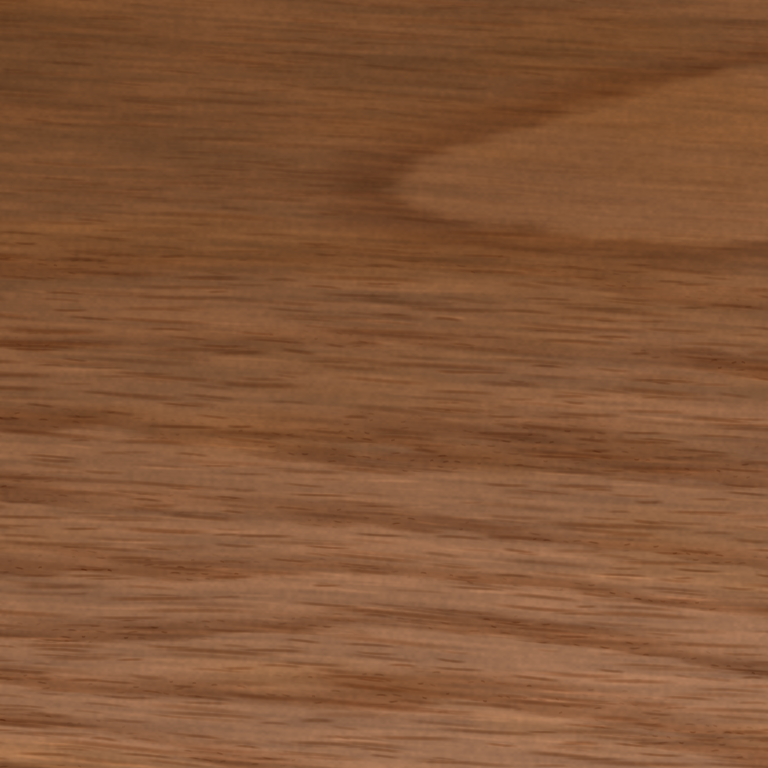
A Shadertoy shader for this texture:

```glsl
// Brown wood board seen close up: reddish growth bands drift down to the right,
// a pale arched figure sits at the upper right, and long dark pores lie along
// the grain. Made of stretched value noise, a parabola and scattered dashes.

#define GRAIN_SLOPE 0.055
#define BAND_SLOPE 0.090
#define BAND_COUNT 11.0
#define BAND_DEPTH 0.80
#define PORE_DEPTH 0.95
#define STREAK_CONTRAST 0.22
#define SPECKLE 0.055
#define ARCH_TIP vec2(0.51, 0.755)
#define FAR_WOOD vec3(0.462, 0.298, 0.180)
#define NEAR_WOOD vec3(0.608, 0.432, 0.317)
#define DARK_TINT vec3(0.83, 0.74, 0.64)
#define GOLD_TINT vec3(1.02, 1.00, 0.93)

float hash(vec2 p) {
    vec3 q = fract(vec3(p.xyx) * 0.1031);
    q += dot(q, q.yzx + 33.33);
    return fract((q.x + q.y) * q.z);
}

float noise(vec2 p) {
    vec2 i = floor(p), f = fract(p);
    f = f * f * (3.0 - 2.0 * f);
    return mix(mix(hash(i), hash(i + vec2(1, 0)), f.x),
               mix(hash(i + vec2(0, 1)), hash(i + vec2(1, 1)), f.x), f.y);
}

float fbm(vec2 p) {
    float sum = 0.0, amp = 0.5;
    for (int i = 0; i < 4; i++) {
        sum += amp * noise(p);
        p = p * 2.03 + 17.3;
        amp *= 0.5;
    }
    return sum / 0.9375;
}

// One tapered, slightly bent dash per cell; rows are shifted at random.
float dashes(vec2 p, vec2 cell, float seed, float density) {
    float row = floor(p.y / cell.y);
    float x = p.x / cell.x + hash(vec2(row, seed)) * 7.0;
    vec2 id = vec2(floor(x), row) + seed * 31.0;
    float halfLength = mix(0.15, 0.48, hash(id + 3.1));
    float center = mix(halfLength, 1.0 - halfLength, hash(id + 5.7));
    float along = (fract(x) - center) / halfLength;
    float bend = 0.08 * sin(2.0 * along + 6.3 * hash(id + 7.4));
    float height = mix(0.35, 0.65, hash(id + 9.2)) + bend;
    float across = abs(fract(p.y / cell.y) - height);
    float taper = 1.0 - smoothstep(0.3, 1.0, abs(along));
    float line = 1.0 - smoothstep(0.02, 0.27, across);
    return line * taper * step(hash(id), density) * mix(0.35, 1.0, hash(id + 1.9));
}

// Approximate signed distance to the arch, negative inside it.
float archDistance(vec2 p) {
    vec2 q = p - ARCH_TIP;
    q.y -= 0.09 * q.x;
    q.y += 0.026 * (fbm(p * vec2(9.0, 18.0)) - 0.5);
    float bend = q.y / 0.029;
    float edge = (q.y * bend - q.x) / sqrt(8.0 + 4.0 * bend * bend);
    return edge + 0.010 * (noise(p * vec2(22.0, 130.0)) - 0.5);
}

// Growth bands: a fairly crisp lower edge and a slow fade above it.
float growthBands(vec2 p) {
    float level = p.y + BAND_SLOPE * p.x;
    float wobble = 1.1 * noise(vec2(p.x * 1.6, level * 5.0))
                 + 0.45 * fbm(vec2(p.x * 8.0, level * 65.0));
    float phase = fract(level * BAND_COUNT + wobble);
    float band = smoothstep(0.0, 0.14, phase) * (1.0 - smoothstep(0.18, 0.55, phase));
    float strength = smoothstep(0.25, 0.7, noise(vec2(p.x * 4.0, level * 12.0) + 40.0));
    return band * mix(0.35, 1.0, strength);
}

void mainImage(out vec4 fragColor, in vec2 fragCoord) {
    vec2 p = fragCoord / iResolution.xy;
    float drift = 0.012 * (noise(p * vec2(2.5, 5.0)) - 0.5);
    vec2 grain = vec2(p.x, p.y + GRAIN_SLOPE * p.x + drift);

    // Light falls off towards the top; the hue wanders between pink and gold.
    float nearness = 1.0 - smoothstep(-0.05, 1.0, p.y) + 0.20 * (p.x - 0.5);
    vec3 color = mix(FAR_WOOD, NEAR_WOOD, nearness);
    float gold = smoothstep(0.45, 0.75, fbm(grain * vec2(2.5, 13.0) + 8.0));
    color *= mix(vec3(1.0), GOLD_TINT, gold);

    // Arch with a dark rim that fades outwards, and bands below it.
    float arch = archDistance(p);
    float inside = 1.0 - smoothstep(-0.009, 0.008, arch);
    float rim = (1.0 - inside) * (1.0 - smoothstep(0.010, 0.050, arch));
    float lower = 1.0 - smoothstep(0.60, 0.80, p.y + BAND_SLOPE * p.x);
    float bands = growthBands(p) * mix(0.22, 1.0, lower) * (1.0 - inside);
    color *= mix(vec3(1.0), DARK_TINT, max(rim * 0.65, bands * BAND_DEPTH));
    color *= 1.0 + 0.06 * inside;

    // Long soft streaks, coarse and fine.
    float streak = fbm(grain * vec2(4.0, 55.0)) - 0.5;
    streak += 0.6 * (noise(grain * vec2(10.0, 190.0)) - 0.5);
    color *= 1.0 + STREAK_CONTRAST * streak * mix(1.0, 0.6, inside);

    // Pores: long thin dashes everywhere, plus short specks within the bands.
    float pores = 0.0;
    for (int i = 0; i < 5; i++) {
        float k = float(i);
        vec2 cell = vec2(0.10 + 0.04 * k, 0.0105 + 0.0022 * k);
        pores = max(pores, dashes(grain + k * 0.37, cell, k + 1.0, 0.42));
    }
    pores *= mix(0.50, 1.0, lower) * mix(1.0, 0.5, inside);
    float specks = dashes(grain, vec2(0.020, 0.008), 9.0, 0.4) * bands;
    color *= mix(vec3(1.0), DARK_TINT, PORE_DEPTH * (pores + specks));

    // Pale glints along the grain and a fine surface speckle.
    float glint = dashes(grain + 0.71, vec2(0.15, 0.011), 14.0, 0.35);
    color *= 1.0 + 0.10 * glint * mix(0.3, 1.0, lower);
    float speckle = noise(p * vec2(210.0, 290.0)) + noise(p * 130.0 + 5.0) - 1.0;
    fragColor = vec4(color * (1.0 + SPECKLE * speckle), 1.0);
}
```
